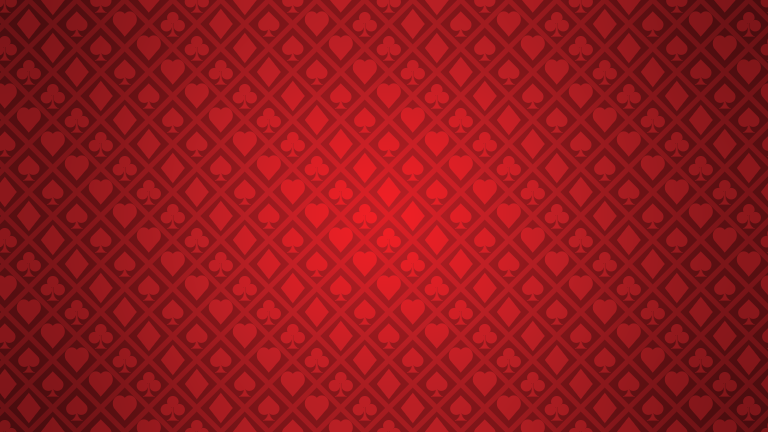
Write a Shadertoy shader that draws this pattern.

```glsl
#define REPEATS vec2(16.0, 9.0)   // cells across and down
#define PHASE vec2(0.1, 0.0)      // offset of the first cell
#define SUIT_SIZE 0.25            // half width of a suit, in cells
#define LINE_WIDTH 0.105          // lattice line width, in cells
#define GROUND_RED vec2(0.28, 0.73)  // red level at the rim and at the glow
#define LINE_RED vec2(0.41, 0.87)
#define SUIT_RED vec2(0.48, 0.95)
#define GLOW_RADIUS 1.02          // in canvas heights

const float PI = 3.14159265;

// Heart with its tip at the origin, about 1.2 wide and 1.1 high
float heart(vec2 p) {
    p.x = abs(p.x);
    if (p.x + p.y > 1.0) return length(p - vec2(0.25, 0.75)) - sqrt(2.0) / 4.0;
    vec2 toNotch = p - vec2(0.0, 1.0);
    vec2 toSide = p - 0.5 * max(p.x + p.y, 0.0);
    return sqrt(min(dot(toNotch, toNotch), dot(toSide, toSide))) * sign(p.x - p.y);
}

// Stem that flares into a flat foot
float stem(vec2 p) {
    float t = clamp((-p.y - 0.3) / 0.75, 0.0, 1.0);
    float side = (abs(p.x) - 0.08 - 0.4 * t * t * t) * 0.7;
    return max(side, max(p.y - 0.2, -1.05 - p.y));
}

float heartSuit(vec2 p) {
    return heart(vec2(p.x * 0.604, (p.y + 1.05) * 0.526)) / 0.56;
}

float spadeSuit(vec2 p) {
    float body = heart(vec2(p.x, 1.05 - p.y) * 0.68) / 0.68;
    return min(body, stem(p));
}

float clubSuit(vec2 p) {
    float top = length(p - vec2(0.0, 0.52)) - 0.48;
    float sides = length(vec2(abs(p.x) - 0.53, p.y + 0.14)) - 0.48;
    return min(min(top, sides), stem(p));
}

float diamondSuit(vec2 p) {
    return (abs(p.x) + abs(p.y) / 1.27 - 1.0) * 0.786;
}

float suitDistance(vec2 p, float suit) {
    if (suit < 0.5) return clubSuit(p);
    if (suit < 1.5) return diamondSuit(p);
    if (suit < 2.5) return spadeSuit(p);
    return heartSuit(p);
}

float coverage(float d, float pixel) {
    return clamp(0.5 - d / pixel, 0.0, 1.0);
}

// Nearly linear distance from the centre that levels off at the edges, so it wraps
float wrappedRadius(vec2 uv) {
    vec2 a = PI * (uv - 0.5);
    vec2 q = 0.44 * (sin(a) - sin(3.0 * a) / 9.0);
    return length(q * vec2(iResolution.x / iResolution.y, 1.0));
}

void mainImage(out vec4 fragColor, in vec2 fragCoord) {
    vec2 uv = fragCoord / iResolution.xy;
    vec2 grid = uv * REPEATS - PHASE;
    float pixel = REPEATS.y / iResolution.y;

    // Nearest cell, indexed along the two diagonals
    vec2 diagonal = floor(vec2(grid.x + grid.y, grid.x - grid.y) + 0.5);
    vec2 center = 0.5 * vec2(diagonal.x + diagonal.y, diagonal.x - diagonal.y);
    vec2 p = grid - center;

    // Suits run in diagonal stripes; the row index wraps over the canvas
    float row = mod(center.y + 0.25, REPEATS.y) - 0.25;
    float suit = mod(floor(center.x + row + 0.5), 4.0);

    float lineDistance = (0.5 - abs(p.x) - abs(p.y)) / sqrt(2.0) - 0.5 * LINE_WIDTH;
    float line = coverage(lineDistance, pixel);
    float symbol = coverage(suitDistance(p / SUIT_SIZE, suit) * SUIT_SIZE, pixel);

    // Central glow sets the red level of each layer
    float glow = clamp(1.0 - wrappedRadius(uv) / GLOW_RADIUS, 0.0, 1.0);
    float red = mix(GROUND_RED.x, GROUND_RED.y, glow);
    red = mix(red, mix(LINE_RED.x, LINE_RED.y, glow), line);
    red = mix(red, mix(SUIT_RED.x, SUIT_RED.y, glow), symbol);

    vec2 greenBlue = min(vec2(0.167, 0.195) * red, vec2(0.122, 0.147));
    fragColor = vec4(red, greenBlue, 1.0);
}
```
